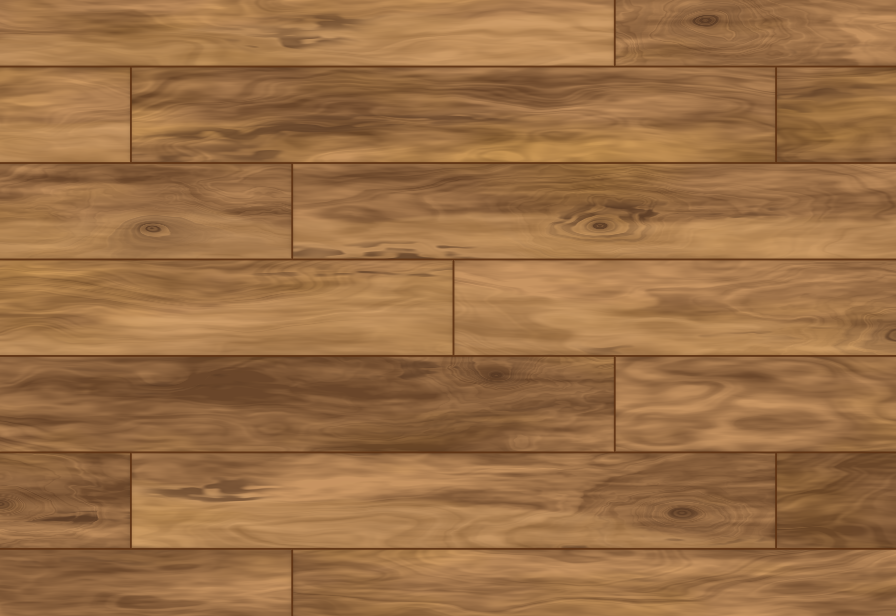
A Shadertoy shader for this texture:

```glsl
// Warm brown plank floor: long boards in rows, each row shifted by a quarter board.
// Every board gets its own seed, which moves stretched noise, ring contours,
// a possible knot and a possible pale sapwood wedge.

#define ROW_HEIGHT   0.1566
#define BOARD_LENGTH 1.0473
#define FIRST_SEAM   0.108
#define FIRST_JOINT  0.998
#define SEAM_HALF    0.0015
#define RING_DENSITY 34.0
#define CONTRAST     1.3
#define DARK_WOOD    vec3(0.47, 0.320, 0.195)
#define LIGHT_WOOD   vec3(0.74, 0.545, 0.355)
#define HEART_WOOD   vec3(0.32, 0.205, 0.125)
#define SAP_WOOD     vec3(0.77, 0.580, 0.370)
#define SEAM_COLOR   vec3(0.37, 0.195, 0.070)

float hash(vec2 p) {
    vec3 q = fract(p.xyx * 0.1031);
    q += dot(q, q.yzx + 33.33);
    return fract((q.x + q.y) * q.z);
}

float noise(vec2 p) {
    vec2 cell = floor(p), f = fract(p);
    f = f * f * (3.0 - 2.0 * f);
    float low  = mix(hash(cell), hash(cell + vec2(1, 0)), f.x);
    float high = mix(hash(cell + vec2(0, 1)), hash(cell + vec2(1, 1)), f.x);
    return mix(low, high, f.y);
}

// Layered noise, centred on zero
float fbm(vec2 p) {
    float sum = 0.0, gain = 0.5;
    for (int i = 0; i < 4; i++) {
        sum += gain * (noise(p) - 0.5);
        p = p * 2.03 + 17.3;
        gain *= 0.5;
    }
    return sum;
}

// Wood colour at a point inside a board, in canvas heights
vec3 boardColor(vec2 local, vec2 board) {
    float seed = hash(board + 3.7);
    float kind = hash(board + 21.9);
    vec2 p = local + vec2(seed, kind) * 37.0;
    p.y += 0.045 * fbm(p * vec2(2.5, 7.0)) + 0.012 * fbm(p * vec2(9.0, 22.0));

    // Knot: an ellipse that bends the growth rings around it
    vec2 knotPos = vec2(0.12 + 0.76 * hash(board + 8.1), 0.2 + 0.6 * kind)
                 * vec2(BOARD_LENGTH, ROW_HEIGHT);
    vec2 toKnot = (local - knotPos) * vec2(1.0, 2.3);
    float knotDist = length(toKnot) * (1.0 + 0.9 * fbm(p * vec2(14.0, 35.0)));
    float hasKnot = step(0.45, seed);
    float bend = hasKnot * exp(-knotDist * 11.0);

    // Rings are irregular contours of a slow field
    float field = fbm(p * vec2(1.4, 7.0)) + 0.6 * bend + 1.3 * p.y;
    float rings = noise(vec2(field * RING_DENSITY, p.x * 1.5)) - 0.5;
    float fineRings = noise(vec2(field * RING_DENSITY * 3.1, p.x * 3.0)) - 0.5;

    // Broad bands, streaks and short pores along the board
    float broad  = fbm(p * vec2(2.2, 15.0));
    float streak = fbm(p * vec2(6.0, 75.0));
    float pores  = noise(p * vec2(32.0, 210.0)) - 0.5;
    float tone = 1.1 * broad + 0.36 * rings + 0.22 * fineRings
               + 0.75 * streak + 0.24 * pores + 0.16 * (kind - 0.5);
    vec3 color = mix(DARK_WOOD, LIGHT_WOOD, clamp(0.5 + CONTRAST * tone, -0.2, 1.15));

    // Slow drift towards a more golden brown
    color.b *= 1.0 - 0.45 * max(fbm(p * vec2(3.0, 11.0) + 9.0), 0.0);

    // Pale wedge with a slanted, wavy border on some boards
    float slope = mix(-0.12, 0.12, seed);
    float border = local.y - ROW_HEIGHT * 0.55 - slope * (local.x - 0.5)
                 + 0.06 * fbm(p * vec2(4.0, 12.0));
    float sap = step(0.62, kind) * smoothstep(0.0, 0.012, border);
    color = mix(color, SAP_WOOD + 0.16 * (streak + 0.4 * rings), 0.55 * sap);

    // Dark heart veins and the knot core
    float veins = smoothstep(0.11, 0.3, fbm(p * vec2(2.6, 24.0) + 41.0));
    veins *= smoothstep(-0.2, 0.3, rings + pores);
    float core = hasKnot * (1.0 - smoothstep(0.004, 0.035, knotDist));
    float halo = bend * smoothstep(-0.2, 0.35, rings);
    return mix(color, HEART_WOOD, clamp(0.65 * veins + 0.5 * core + 0.6 * halo, 0.0, 0.85));
}

void mainImage(out vec4 fragColor, in vec2 fragCoord) {
    float pixel = 1.0 / iResolution.y;
    vec2 uv = fragCoord * pixel;

    // Board layout, rows counted downwards from the top
    float rowPos = (1.0 - uv.y - FIRST_SEAM) / ROW_HEIGHT + 1.0;
    float row = floor(rowPos);
    float along = (uv.x - FIRST_JOINT) / BOARD_LENGTH - 0.25 * row;
    vec2 board = vec2(floor(along) + 12.0, row + 5.0);
    vec2 size = vec2(BOARD_LENGTH, ROW_HEIGHT);
    vec2 local = vec2(fract(along), fract(rowPos)) * size;
    vec3 color = boardColor(local, board);

    // Soft bevel, then the narrow seam
    vec2 edge = min(local, size - local);
    float edgeDist = min(edge.x, edge.y);
    color *= 1.0 - 0.14 * exp(-edgeDist / 0.003);
    float seam = clamp((SEAM_HALF - edgeDist) / pixel + 0.5, 0.0, 1.0);
    color = mix(color, SEAM_COLOR, 0.9 * seam);

    fragColor = vec4(color, 1.0);
}
```
